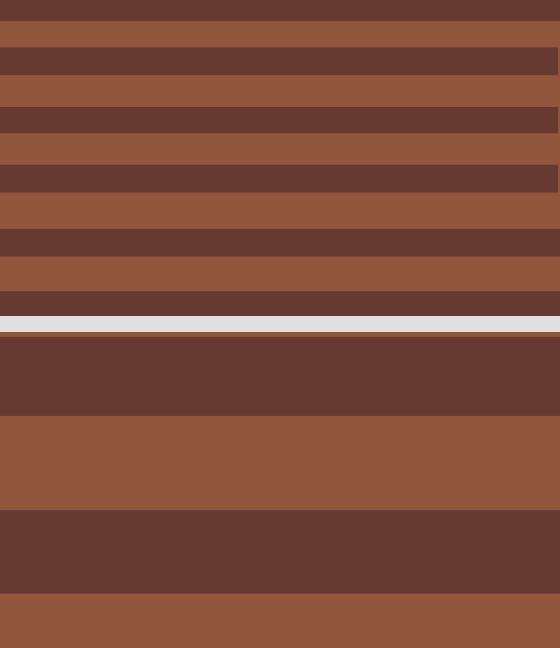
Top, the full canvas; bottom, a detail of the centre.
Write a Shadertoy shader that draws this pattern.

```glsl
#define BANDS 6
#define FIRST_CENTER 0.0347
#define SPACING 0.1884
#define HALF_WIDTH 0.0440
#define THINNING 0.0023
#define BOW 0.0227
#define SKEW 0.0026
#define RIPPLE 0.0033
#define END_GAP 0.0058
#define LIGHT_BROWN vec3(0.565, 0.341, 0.235)
#define DARK_BROWN vec3(0.400, 0.224, 0.192)

const float PI = 3.14159;

// Even spacing, bent so the gaps narrow gradually toward the top
float bandCenter(float index) {
    float phase = PI * index / float(BANDS - 1);
    float drift = BOW * sin(phase) - SKEW * sin(2.0 * phase) - RIPPLE * sin(4.0 * phase);
    return FIRST_CENTER + SPACING * index + drift;
}

// Signed distance to one band, open on the left
float bandDistance(vec2 p, float index, float rightEdge) {
    float fromThinnest = abs(index - 3.0);
    float halfWidth = HALF_WIDTH - THINNING * step(fromThinnest, 0.5);
    // The three inner bands stop just short of the right edge
    float bandEnd = fromThinnest < 1.5 ? rightEdge - END_GAP : rightEdge + 1.0;
    return max(abs(p.y - bandCenter(index)) - halfWidth, p.x - bandEnd);
}

void mainImage(out vec4 fragColor, in vec2 fragCoord) {
    vec2 p = fragCoord / iResolution.y;
    float rightEdge = iResolution.x / iResolution.y;

    // Union of all bands
    float dist = 1.0;
    for (int i = 0; i < BANDS; i++) {
        dist = min(dist, bandDistance(p, float(i), rightEdge));
    }

    // One-pixel edge smoothing
    float coverage = clamp(0.5 - dist * iResolution.y, 0.0, 1.0);
    fragColor = vec4(mix(LIGHT_BROWN, DARK_BROWN, coverage), 1.0);
}
```
